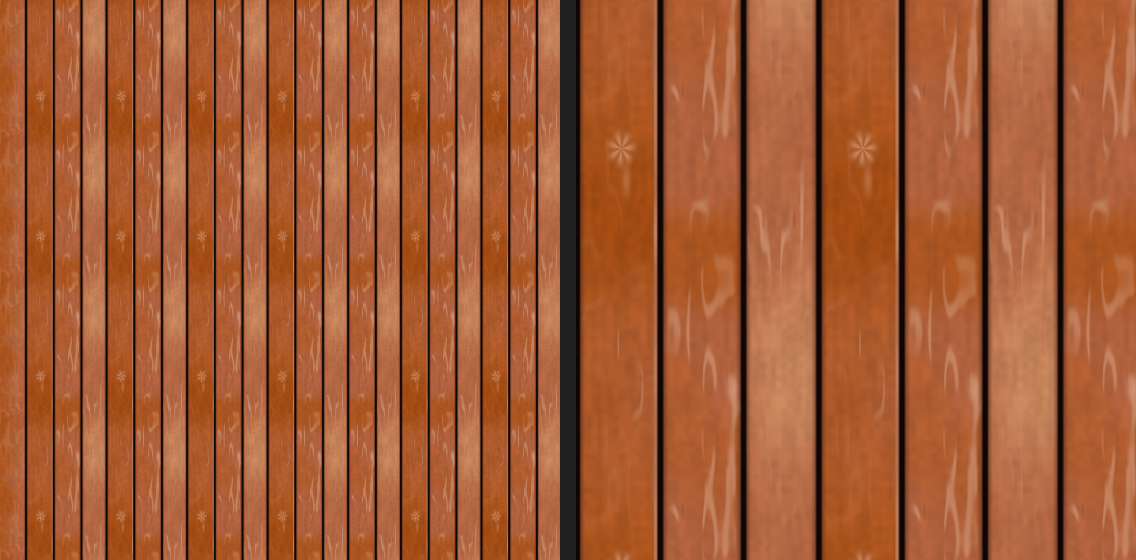
Left: the whole. Right: its middle third, enlarged.
Reproduce this texture procedurally as a WebGL 2 fragment shader.

```glsl
#version 300 es
precision highp float;
// Worn, stained timber cladding: upright boards split by dark grooves.
// Three board kinds cycle across, with one skipped and a plainer board at the left.
// Periodic noise makes the grain, scratches and knot repeat four times in height.

uniform vec2 u_resolution;
out vec4 fragColor;

const float ROWS = 4.0;              // vertical repeats
const float FIRST_EDGE = 0.0465;     // end of the plain left board
const float WIDE = 0.0495;           // knotty and scratched boards
const float NARROW = 0.0448;         // pale board
const float CYCLE = 2.0 * WIDE + NARROW;
const float SKIP_AT = FIRST_EDGE + 4.0 * CYCLE;
const float GROOVE = 0.0017;         // half width of a groove
const float GROOVE_SOFT = 0.0009;
const vec2 KNOT = vec2(0.53, 0.6875);

const vec3 OXIDE = vec3(0.67, 0.33, 0.12);
const vec3 DEEP = vec3(0.62, 0.28, 0.06);
const vec3 ROSE = vec3(0.69, 0.38, 0.24);
const vec3 PALE = vec3(0.77, 0.51, 0.35);
const vec3 BARE = vec3(0.82, 0.60, 0.48);
const vec3 SHADE = vec3(0.36, 0.18, 0.10);
const vec3 GAP = vec3(0.06, 0.02, 0.02);

float hash(vec2 p) {
    return fract(sin(dot(p, vec2(127.1, 311.7))) * 43758.5453);
}

// Value noise that repeats after `period` cells in y.
float noise(vec2 p, float period) {
    vec2 i = floor(p), f = fract(p);
    f = f * f * (3.0 - 2.0 * f);
    float y0 = mod(i.y, period), y1 = mod(i.y + 1.0, period);
    float low = mix(hash(vec2(i.x, y0)), hash(vec2(i.x + 1.0, y0)), f.x);
    float high = mix(hash(vec2(i.x, y1)), hash(vec2(i.x + 1.0, y1)), f.x);
    return mix(low, high, f.y);
}

// Soft wrapped band around a height in the tile.
float band(float t, float centre, float halfWidth, float soft) {
    float d = abs(fract(t - centre + 0.5) - 0.5);
    return 1.0 - smoothstep(halfWidth - soft, halfWidth + soft, d);
}

float spot(vec2 p, vec2 radius) {
    return exp(-dot(p / radius, p / radius));
}

// Pale knot with radial cracks and a thin tail below.
float knot(vec2 p) {
    vec2 q = p / vec2(0.17, 0.042);
    float rays = 0.62 + 0.38 * cos(7.0 * atan(q.y, q.x) + 0.8);
    float tail = spot(p - vec2(0.06, 0.075), vec2(0.05, 0.035));
    return (1.0 - smoothstep(0.5, 1.3, length(q))) * rays + 0.55 * tail;
}

// Kinds: 0 knotty, 1 scratched, 2 pale, 3 plain. b.y runs downwards.
vec3 board(int kind, vec2 b) {
    float u = b.x, t = b.y, seed = float(kind) * 37.0;
    float cloud = noise(vec2(u * 2.5 + seed, t * 7.0), 7.0);
    float grain = noise(vec2(u * 15.0 + seed, t * 14.0), 14.0);
    float speck = noise(vec2(u * 13.0 + seed, t * 64.0), 64.0);
    float bend = noise(vec2(u * 7.0 + seed + 9.0, t * 8.0), 8.0);
    float patches = noise(vec2(u * 4.0 + seed + 20.0, t * 13.0), 13.0);
    float scratch = (1.0 - smoothstep(0.02, 0.13, abs(bend - 0.5)))
                  * smoothstep(0.35, 0.65, patches);
    vec3 col;
    float wear;
    if (kind == 0) {
        col = mix(OXIDE, ROSE, 0.5 * band(t, 0.27, 0.22, 0.15) * (0.4 + cloud));
        col = mix(col, DEEP, 0.75 * band(t, 0.84, 0.15, 0.10));
        wear = 0.10 + 0.50 * band(t, 0.2, 0.10, 0.08) * smoothstep(0.25, 0.6, u);
    } else if (kind == 1) {
        col = mix(ROSE, OXIDE, 0.45 * smoothstep(0.4, 0.8, cloud));
        col = mix(col, OXIDE, 0.9 * band(t, 0.95, 0.11, 0.06));
        wear = 0.60 - 0.25 * band(t, 0.95, 0.11, 0.06);
        wear += 0.3 * spot(vec2(u - 0.12, t - 0.66), vec2(0.15, 0.16));
    } else if (kind == 2) {
        float bleach = band(t, 0.22, 0.20, 0.17);
        col = mix(ROSE, PALE, clamp(0.85 * bleach + 0.45 * cloud, 0.0, 1.0));
        col = mix(col, ROSE, 0.35 * (1.0 - smoothstep(0.0, 0.45, u)));
        wear = 0.15 + 0.50 * band(t, 0.87, 0.10, 0.07);
    } else {
        col = mix(OXIDE, ROSE, smoothstep(0.25, 0.9, u + 0.5 * (cloud - 0.5)));
        col = mix(col, PALE, 0.35 * band(t, 0.3, 0.15, 0.12) * u);
        wear = 0.22;
    }
    col *= 1.0 + 0.10 * (grain - 0.5) + 0.07 * (speck - 0.5);
    col = mix(col, BARE, clamp(wear * scratch, 0.0, 0.8));
    // Dark flecks beside the scratches, then the knot and a chip.
    float fleck = smoothstep(0.70, 0.9, grain) * smoothstep(0.45, 0.7, patches);
    col = mix(col, SHADE, 0.30 * wear * fleck);
    if (kind == 0) col = mix(col, BARE, 0.7 * clamp(knot(b - KNOT), 0.0, 1.0));
    if (kind == 1) col = mix(col, BARE, 0.75 * spot(b - vec2(0.89, 0.26), vec2(0.07, 0.03)));
    return col;
}

void main() {
    vec2 uv = gl_FragCoord.xy / u_resolution;
    float t = fract((1.0 - uv.y) * ROWS);

    // Find the board and its left edge; one wide board is left out.
    float x = uv.x + (uv.x > SKIP_AT ? WIDE : 0.0);
    float s = mod(x - FIRST_EDGE, CYCLE);
    int kind = s < WIDE ? 0 : (s < 2.0 * WIDE ? 1 : 2);
    float left = s - float(kind) * WIDE;
    float width = kind == 2 ? NARROW : WIDE;
    if (uv.x < FIRST_EDGE) {
        kind = 3;
        left = uv.x + 0.01;
        width = FIRST_EDGE + 0.01;
    }
    float right = width - left;
    float edge = min(left, right);
    vec3 col = board(kind, vec2(left / width, t));

    // Rounded edges, a bright worn lip, then the groove.
    float soft = max(GROOVE_SOFT, 0.7 / u_resolution.x);
    col = mix(col, SHADE, 0.55 * (1.0 - smoothstep(GROOVE, GROOVE + 0.0035, edge)));
    float lip = 1.0 - smoothstep(0.0004, 0.0017, abs(right - GROOVE - 0.0012));
    float lipWear = 0.35 + 0.5 * noise(vec2(3.0, t * 9.0), 9.0);
    if (kind == 0) col = mix(col, BARE, lip * lipWear);
    col = mix(GAP, col, smoothstep(GROOVE - soft, GROOVE + soft, edge));
    fragColor = vec4(col, 1.0);
}
```
